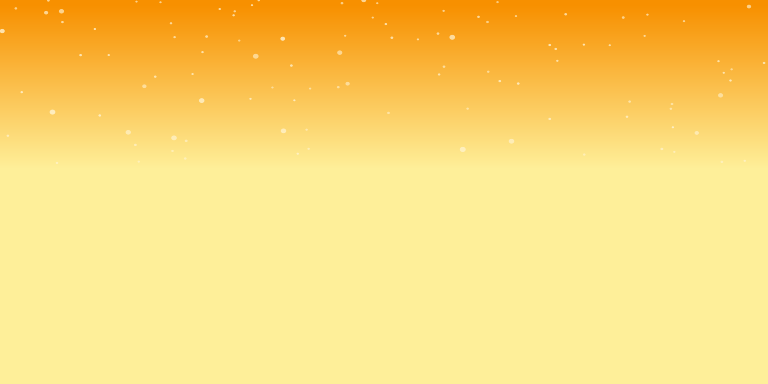
A Shadertoy shader for this background:

```glsl
// Draws an amber sky fading to pale yellow, sprinkled with small cream flecks.

// Three pseudo-random values in 0..1 from one number
vec3 hash3(float n) {
    vec3 q = fract(vec3(n) * vec3(0.1031, 0.1030, 0.0973));
    q += dot(q, q.yzx + 33.33);
    return fract((q.xxy + q.yzz) * q.zyx);
}

// Coverage of a slightly flattened fleck centred at the origin
float fleck(vec2 offset, float radius, float pixel) {
    float d = length(offset * vec2(1.0, 1.15)) - radius;
    return 1.0 - smoothstep(-0.6 * pixel, 0.6 * pixel, d);
}

void mainImage(out vec4 fragColor, in vec2 fragCoord) {
    // Units of canvas height; depth is measured down from the top edge
    float pixel = 1.0 / iResolution.y;
    vec2 p = fragCoord * pixel;
    float aspect = iResolution.x * pixel;
    float depth = 1.0 - p.y;

    // Sky: a linear fade over the upper part, flat below
    vec3 amber = vec3(0.97, 0.565, 0.0);
    vec3 paleYellow = vec3(0.996, 0.937, 0.6);
    vec3 color = mix(amber, paleYellow, clamp((depth - 0.015) / 0.425, 0.0, 1.0));

    // Flecks: denser towards the top, about one in five large
    vec3 cream = vec3(1.0, 0.96, 0.84);
    if (depth < 0.46) {
        for (int i = 0; i < 104; i++) {
            vec3 place = hash3(float(i) + 17.0);
            vec3 look = hash3(float(i) + 311.0);
            vec2 center = vec2(place.x * aspect, 1.0 - 0.43 * pow(place.y, 1.35));
            float radius = mix(0.0028, 0.0037, look.x);
            radius += step(0.8, look.y) * mix(0.0018, 0.0045, look.z);
            float opacity = mix(0.55, 0.8, place.z);
            color = mix(color, cream, opacity * fleck(p - center, radius, pixel));
        }
    }

    fragColor = vec4(color, 1.0);
}
```
